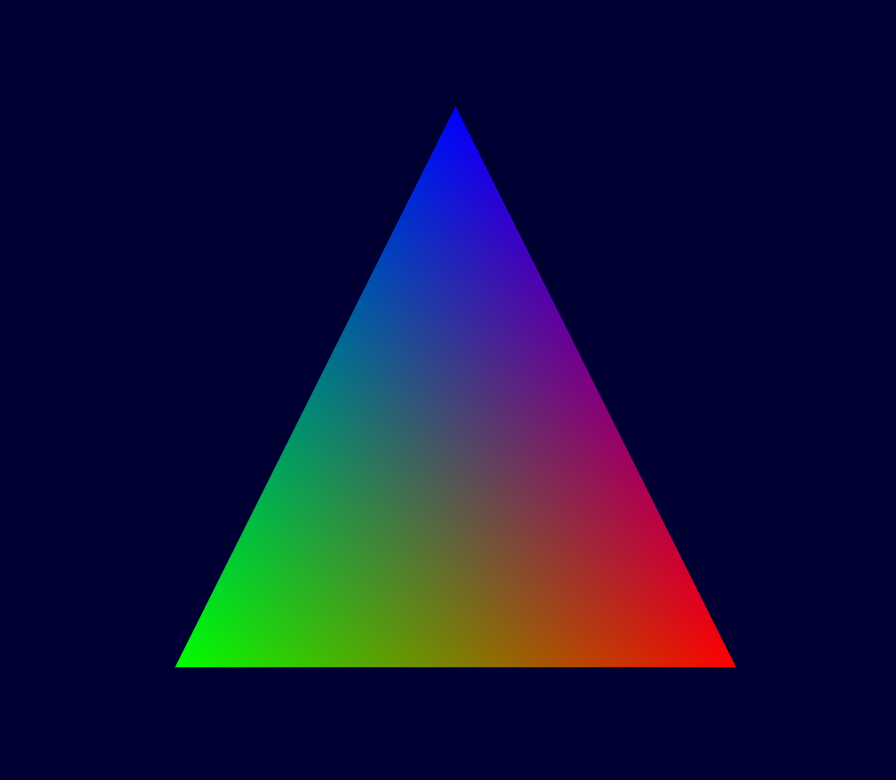
A Shadertoy shader for this background:

```glsl
// A triangle with blue, green and red corners on a flat dark navy field.
// Barycentric weights give both the blended colour and the smooth edges.

// Corners as fractions of the canvas, origin at the lower left
#define APEX vec2(0.5085, 0.8638)
#define LEFT_CORNER vec2(0.1953, 0.1445)
#define RIGHT_CORNER vec2(0.8216, 0.1445)
#define APEX_COLOR vec3(0.0, 0.0, 1.0)
#define LEFT_COLOR vec3(0.0, 1.0, 0.0)
#define RIGHT_COLOR vec3(1.0, 0.0, 0.0)
#define BACKGROUND vec3(0.0, 0.0, 0.2)

float cross2(vec2 a, vec2 b) {
    return a.x * b.y - a.y * b.x;
}

// Weights of corners a, b and c at point p; all are positive inside
vec3 barycentric(vec2 p, vec2 a, vec2 b, vec2 c) {
    float area = cross2(b - a, c - a);
    float weightA = cross2(b - p, c - p) / area;
    float weightB = cross2(c - p, a - p) / area;
    return vec3(weightA, weightB, 1.0 - weightA - weightB);
}

void mainImage(out vec4 fragColor, in vec2 fragCoord) {
    vec2 uv = fragCoord / iResolution.xy;
    vec3 weights = barycentric(uv, APEX, LEFT_CORNER, RIGHT_CORNER);

    // Edge coverage over one pixel, from the slope of each weight
    vec3 dx = dFdx(weights);
    vec3 dy = dFdy(weights);
    vec3 edges = clamp(weights / sqrt(dx * dx + dy * dy) + 0.5, 0.0, 1.0);
    float coverage = min(edges.x, min(edges.y, edges.z));

    // Linear blend of the corner colours
    vec3 blend = clamp(weights, 0.0, 1.0);
    vec3 triangleColor = mat3(APEX_COLOR, LEFT_COLOR, RIGHT_COLOR) * blend;

    fragColor = vec4(mix(BACKGROUND, triangleColor, coverage), 1.0);
}
```
